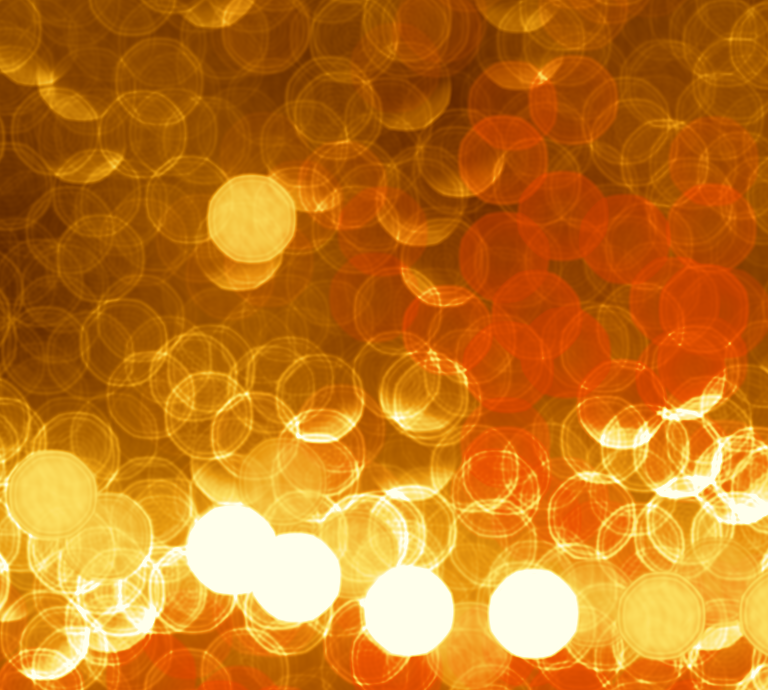
This background is drawn by a Shadertoy shader. Its source:

```glsl
// Golden bokeh: soft, slightly octagonal lens discs scattered on jittered grids,
// with a descending row of hot lamps below. Light is summed as one scalar and
// coloured by a brown-gold-white ramp; a second scalar tints some discs red.

const int   LAYERS      = 5;
const int   LAMPS       = 7;
const float CELL        = 0.122;   // grid spacing, in canvas heights
const float RADIUS      = 0.066;   // disc radius
const float EDGE        = 0.0035;  // edge softness
const float FILL_GAIN   = 0.052;
const float RIM_GAIN    = 0.115;
const float CRESCENT    = 0.24;
const float BASE_LIGHT  = 0.12;
const float BAND_LIGHT  = 0.31;
const vec2  SOLO_LAMP   = vec2(0.365, 0.683);
const vec2  RED_CENTRE  = vec2(0.83, 0.56);
const vec3  RED_TINT    = vec3(0.90, 0.28, 0.0);
const vec3  RAMP[6] = vec3[6](
    vec3(0.32, 0.12, 0.00), vec3(0.53, 0.27, 0.00), vec3(0.69, 0.40, 0.00),
    vec3(0.91, 0.62, 0.07), vec3(0.99, 0.87, 0.37), vec3(1.00, 1.00, 0.92));

vec3 hash3(vec3 p) {
    p = fract(p * vec3(0.1031, 0.1030, 0.0973));
    p += dot(p, p.yxz + 33.33);
    return fract((p.xxy + p.yxx) * p.zyx);
}

float bell(vec2 v, float width) { return exp(-dot(v, v) / (width * width)); }
float peak(float x, float width) { return exp(-x * x / (width * width)); }

// Signed distance to a circle drawn a little towards an octagon
float lensDist(vec2 q) {
    vec2 a = abs(q);
    float octagon = max(max(a.x, a.y), (a.x + a.y) * 0.7071);
    return mix(length(q), octagon * 1.04, 0.3) - RADIUS;
}

float discFill(float d) { return 1.0 - smoothstep(-EDGE, EDGE, d); }

// Bright outer rim, a fainter inner one
float discRim(float d) {
    return peak(d + 0.003, 0.0028) + 0.55 * peak(d + 0.0105, 0.0026);
}

// Fine streaks and mottling
float texture1(vec2 p) {
    float s = sin(p.x * 190.0 + 2.0 * sin(p.y * 43.0));
    s += sin(p.y * 230.0 + 2.5 * sin(p.x * 71.0));
    return s + sin(dot(p, vec2(410.0, 130.0)) + 2.0 * sin(p.y * 97.0));
}

// Ambient light: a warm low band, a dark left side and a soft glow
float ambient(vec2 p) {
    float light = BASE_LIGHT + BAND_LIGHT * peak(p.y - 0.19, 0.23);
    light -= 0.15 * bell(p - vec2(0.0, 0.54), 0.22);
    light -= 0.07 * bell(p - vec2(0.62, 0.80), 0.22);
    light += 0.10 * bell(p - vec2(0.32, 0.62), 0.20);
    return light + 0.02 * sin(p.x * 9.0 + 2.0 * sin(p.y * 7.0));
}

// Adds scattered translucent discs: x is light, y is redness
vec2 scatteredDiscs(vec2 p) {
    vec2 sum = vec2(0.0);
    for (int k = 0; k < LAYERS; k++) {
        vec2 g = p / CELL + vec2(0.37, 0.61) * float(k);
        for (int n = 0; n < 9; n++) {
            vec2 id = floor(g) + vec2(n % 3 - 1, n / 3 - 1);
            vec3 h = hash3(vec3(id + 20.0, float(k) * 7.0 + 3.0));
            vec3 m = hash3(vec3(id + 75.0, float(k) * 5.0 + 11.0));
            vec2 q = (g - id - 0.15 - 0.7 * h.xy) * CELL;
            float d = lensDist(q);
            if (d > 0.02) continue;
            vec2 centre = p - q;
            float strength = mix(0.2, 1.25, h.z * h.z);
            strength *= 0.8 + 0.5 * peak(centre.y - 0.2, 0.25);
            float fill = discFill(d);
            float onion = 1.0 + 0.12 * sin(d * 800.0);
            sum.x += strength * (FILL_GAIN * fill * onion + RIM_GAIN * discRim(d));
            // A few discs are lit only along one side
            vec2 dir = normalize(vec2(m.x - 0.5, -0.6));
            float side = smoothstep(0.012, 0.05, dot(q, dir));
            sum.x += CRESCENT * step(0.93, m.y) * fill * side;
            float zone = bell(centre - RED_CENTRE, 0.34) + 0.7 * peak(centre.y, 0.12);
            float edgeGlow = 0.55 + 0.45 * smoothstep(-RADIUS, 0.0, d);
            sum.y += 0.6 * step(0.76, m.z) * min(zone, 1.0) * fill * edgeGlow;
        }
    }
    return sum;
}

// Lays a nearly opaque lamp over the light so far
float addLamp(float light, vec2 q, float level, float cover) {
    float d = lensDist(q);
    float body = level - 0.09 * smoothstep(-0.025, 0.0, d) + 0.07 * discRim(d);
    light += 0.07 * level * exp(-max(d, 0.0) * 32.0);
    return mix(light, body, cover * discFill(d));
}

vec3 ramp(float t) {
    float s = clamp(t, 0.0, 1.0) * 5.0;
    int i = min(int(s), 4);
    return mix(RAMP[i], RAMP[i + 1], s - float(i));
}

void mainImage(out vec4 fragColor, in vec2 fragCoord) {
    vec2 p = fragCoord / iResolution.y;
    vec2 discs = scatteredDiscs(p);
    float light = ambient(p) + discs.x;

    // Dim companions first, then the hot row
    for (int i = 0; i < 2 * LAMPS; i++) {
        bool hot = i >= LAMPS;
        float n = float(i % LAMPS);
        vec2 c = vec2(0.06 + 0.18 * n + 0.09 * peak(n - 1.0, 0.7), 0.0);
        c.y = mix(0.28, 0.115, smoothstep(0.1, 0.6, c.x));
        vec3 h = hash3(vec3(n + 4.0, 17.0, 9.0));
        float level = mix(0.79, 1.08, 1.0 - smoothstep(0.3, 0.42, abs(c.x - 0.52)));
        c += hot ? 0.015 * (h.xy - 0.5) : vec2(0.08, mix(-0.07, 0.11, h.z));
        light = addLamp(light, p - c, hot ? level : 0.69, hot ? 0.95 : 0.7);
    }
    light = addLamp(light, p - SOLO_LAMP, 0.80, 0.85);
    light += 0.006 * texture1(p);

    vec3 color = ramp(light);
    float red = discs.y + 0.22 * bell(p - RED_CENTRE, 0.35) + 0.2 * peak(p.y, 0.12);
    red = min(red, 0.85) * (1.0 - smoothstep(0.55, 0.8, light));
    color = mix(color, RED_TINT * (0.75 + 0.5 * light), red);
    fragColor = vec4(color, 1.0);
}
```
